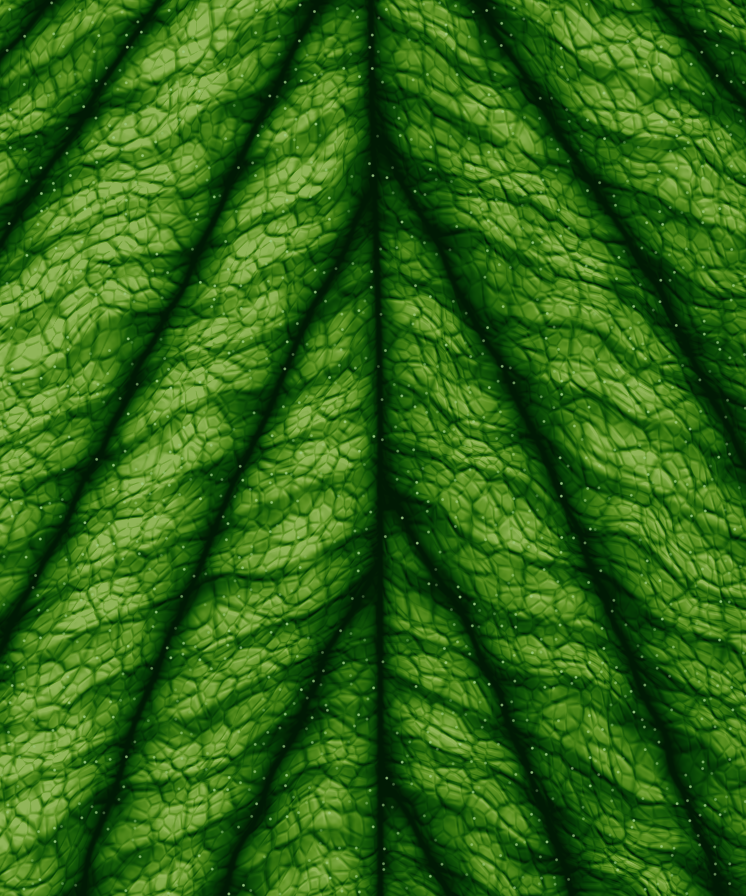
A WebGL 1 fragment shader for this texture:

```glsl
precision highp float;
uniform vec2 u_resolution;

vec2 hash2(vec2 p) {
  vec3 a = fract(p.xyx * vec3(0.1031, 0.1030, 0.0973));
  a += dot(a, a.yzx + 33.33);
  return fract((a.xx + a.yz) * a.zy);
}

float noise(vec2 p) {
  vec2 id = floor(p), f = fract(p);
  f = f * f * (3.0 - 2.0 * f);
  return mix(mix(hash2(id).x, hash2(id + vec2(1, 0)).x, f.x),
             mix(hash2(id + vec2(0, 1)).x, hash2(id + vec2(1, 1)).x, f.x), f.y);
}

// Domed cells with soft sunken borders
float blisters(vec2 p) {
  vec2 id = floor(p), f = fract(p), near = vec2(8.0);
  for (int j = -1; j <= 1; j++) {
    for (int i = -1; i <= 1; i++) {
      vec2 g = vec2(float(i), float(j));
      float d = length(g + 0.9 * hash2(id + g) - f);
      near = d < near.x ? vec2(d, near.x) : vec2(near.x, min(near.y, d));
    }
  }
  return smoothstep(-0.06, 0.32, near.y - near.x) * (1.0 - 0.7 * near.x * near.x);
}

float midribX(float y) {
  return 0.414 + 0.0105 * smoothstep(0.0, 0.5, 1.0 - y);
}

// x: distance out from the midrib, y: distance down from the top
vec2 leafSpace(vec2 p) {
  return vec2(abs(p.x - midribX(p.y)), 1.0 - p.y);
}

// Narrows the gaps to the inner (x) and outer (y) side vein
void sideVein(vec2 q, float start, float slope, float bend, inout vec2 gap) {
  float run = q.y - start;
  float e = run * (slope - bend * run) - q.x;
  if (run < 0.0) gap.x = min(gap.x, length(vec2(q.x, run)));
  else if (e > 0.0) gap.y = min(gap.y, e);
  else gap.x = min(gap.x, -e);
}

vec2 veinGaps(vec2 q, float side) {
  vec2 gap = vec2(0.16, 0.14);
  q.x += 0.010 * (noise(q * 22.0 + side * 9.0) - 0.5) * smoothstep(0.0, 0.03, q.x);
  if (side > 0.5) {
    sideVein(q, -0.365, 0.90, 0.07, gap);
    sideVein(q, -0.169, 0.72, 0.18, gap);
    sideVein(q, 0.143, 0.53, 0.10, gap);
    sideVein(q, 0.534, 0.62, 0.34, gap);
    sideVein(q, 0.860, 0.56, 0.00, gap);
  } else {
    sideVein(q, -0.360, 0.98, 0.00, gap);
    sideVein(q, -0.360, 0.66, 0.00, gap);
    sideVein(q, -0.111, 0.51, 0.00, gap);
    sideVein(q, 0.208, 0.55, 0.16, gap);
    sideVein(q, 0.625, 0.56, 0.25, gap);
  }
  return gap;
}

// x: shade of the slanting folds, y: height of the blisters
vec2 relief(vec2 p, float side) {
  vec2 q = leafSpace(p);
  q += 0.018 * (vec2(noise(p * 17.0), noise(p * 17.0 + 40.0)) - 0.5);
  float slant = q.y - 0.42 * q.x + 0.035 * noise(p * 9.0 + side * 20.0);
  float f = fract(slant / 0.066 + 0.37 * side);
  float fold = smoothstep(0.0, 0.5, f) * (1.0 - smoothstep(0.88, 1.0, f));
  vec2 grid = vec2(q.x * 31.0 + side * 50.0, slant * 35.0);
  return vec2(fold, 0.68 * blisters(grid) + 0.32 * blisters(grid * 2.2 + 7.0));
}

vec3 leafColor(float tone) {
  float k = tone * 5.0;
  vec3 c = mix(vec3(0.005, 0.10, 0.015), vec3(0.02, 0.24, 0.02), clamp(k, 0.0, 1.0));
  c = mix(c, vec3(0.08, 0.35, 0.03), clamp(k - 1.0, 0.0, 1.0));
  c = mix(c, vec3(0.22, 0.47, 0.06), clamp(k - 2.0, 0.0, 1.0));
  c = mix(c, vec3(0.37, 0.58, 0.14), clamp(k - 3.0, 0.0, 1.0));
  return mix(c, vec3(0.52, 0.68, 0.30), clamp(k - 4.0, 0.0, 1.3));
}

void main() {
  vec2 p = gl_FragCoord.xy / u_resolution.y;
  float side = step(midribX(p.y), p.x);
  vec2 q = leafSpace(p);
  vec2 gap = veinGaps(q, side);
  vec2 bump = relief(p, side);

  // Lobes rise between the veins, with scalloped flanks
  vec2 flank = gap * (0.6 + 0.45 * bump.x + 0.6 * (noise(p * 26.0) - 0.3));
  float lobe = (1.0 - exp(-flank.x / mix(0.036, 0.050, side)))
             * (1.0 - exp(-flank.y / 0.028)) * (1.0 - exp(-q.x / 0.020));
  lobe = pow(lobe, 1.25);
  float lit = bump.y - relief(p + vec2(0.0010, 0.0034), side).y;
  float tone = lobe * mix(0.72, 1.0, bump.x) * mix(0.50, 1.12, bump.y);
  tone *= 1.17 + 0.35 * (noise(p * 6.0) - 0.5) + 0.25 * (noise(p * 33.0) - 0.5);
  tone *= 1.0 + 0.12 * (1.0 - side) * smoothstep(0.2, 0.9, p.y);
  tone *= 1.0 - 0.22 * smoothstep(0.70, 0.84, p.x);
  tone *= 1.08 - 0.2 * tone;
  tone += lit * 0.42 * (0.2 + lobe);
  tone += 0.10 * (noise(p * 190.0) - 0.5) * (0.3 + lobe) - 0.01;
  tone *= smoothstep(0.0, 0.005, min(q.x, min(gap.x, gap.y)));
  vec3 color = leafColor(max(tone, 0.0));

  // Scattered pale specks
  vec2 grid = p * 62.0;
  vec2 rnd = hash2(floor(grid) + 71.0);
  float reach = length(fract(grid) - 0.12 - 0.76 * rnd) / 62.0;
  float present = step(0.62, hash2(floor(grid) + 13.0).y);
  float speck = present * (1.0 - smoothstep(0.0006, 0.0024, reach));
  color = mix(color, vec3(0.62, 0.80, 0.52), speck * (0.3 + 0.6 * rnd.x));

  gl_FragColor = vec4(color, 1.0);
}
```
